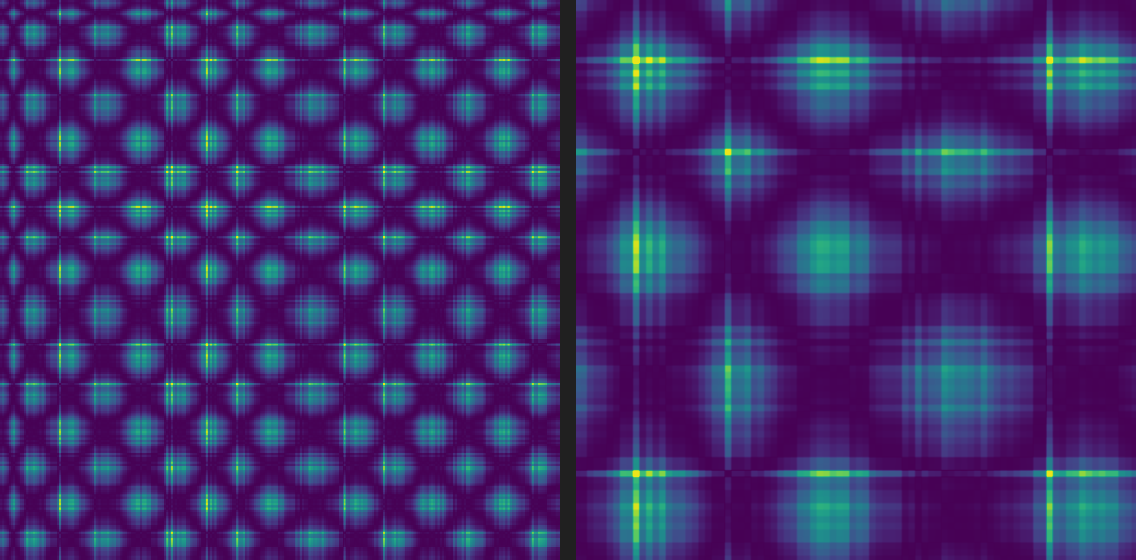
Left: the whole. Right: its middle third, enlarged.
Reproduce this pattern procedurally as a three.js fragment shader.

```glsl
varying vec2 vUv;

const float TAU = 6.28319;
const float CELLS = 256.0;

float hash(float n) {
  return fract(sin(n * 12.9898 + 4.1) * 43758.55);
}

float bell(float x, float center, float width) {
  float d = (x - center) / width;
  return exp(-d * d);
}

// Sum of single-cell spikes at four cell indices
float spikes(float cell, vec4 at, vec4 height) {
  return dot(height, step(abs(vec4(cell) - at), vec4(0.5)));
}

// Wave with an uneven phase: compressed at the start, early near the middle
float wave(float x, float amplitude) {
  float start = bell(x, 0.0, 0.026);
  float cycles = (x - 0.0586) * 7.73;
  cycles += 0.22 * bell(x, 0.49, 0.085) - 0.54 * start;
  return amplitude * (1.0 - 0.3 * start) * cos(TAU * cycles);
}

// Grain at two scales, centred on zero
float grain(float cell, float amount) {
  float fine = hash(cell) - 0.5;
  float coarse = hash(floor(cell / 3.0) + 311.0) - 0.5;
  return amount * (fine + 0.4 * coarse);
}

// One sample of the noisy, spiky signal
float signalAt(float cell) {
  float s = wave((cell + 0.5) / CELLS, 0.35) - 0.015;
  s += grain(cell, 0.14);
  s += spikes(cell, vec4(12.0, 43.0, 76.0, 78.0), vec4(0.19, 0.19, 0.25, 0.23));
  s += spikes(cell, vec4(108.0, 175.0, 176.0, 243.0), vec4(0.2, 0.28, 0.14, 0.22));
  s += spikes(cell, vec4(27.0, 94.0, 157.0, 228.0), vec4(-0.23, -0.2, -0.29, -0.05));
  return s;
}

// Stepped signal with softened cell borders
float softSignal(float x) {
  float p = x * CELLS - 0.5;
  float cell = floor(p);
  float blend = smoothstep(0.3, 0.7, p - cell);
  return mix(signalAt(cell), signalAt(cell + 1.0), blend);
}

// Polynomial ramp from violet through teal to yellow
vec3 heatRamp(float t) {
  vec3 c = vec3(-5.4355, 4.6459, 26.3124);
  c = c * t + vec3(4.7764, -13.7451, -65.353);
  c = c * t + vec3(6.2283, 14.1799, 56.6906);
  c = c * t + vec3(-4.6342, -5.7991, -19.3324);
  c = c * t + vec3(-0.3309, 0.2148, 0.0951);
  c = c * t + vec3(0.1051, 1.4046, 1.3846);
  return c * t + vec3(0.2777, 0.0054, 0.3341);
}

void main() {
  // Columns run rightward, rows run downward; equal signs reinforce
  float column = softSignal(vUv.x);
  float row = softSignal(1.0 - vUv.y);
  float total = column + row;
  float heat = clamp(total * total, 0.0, 0.97);
  gl_FragColor = vec4(heatRamp(heat), 1.0);
}
```
